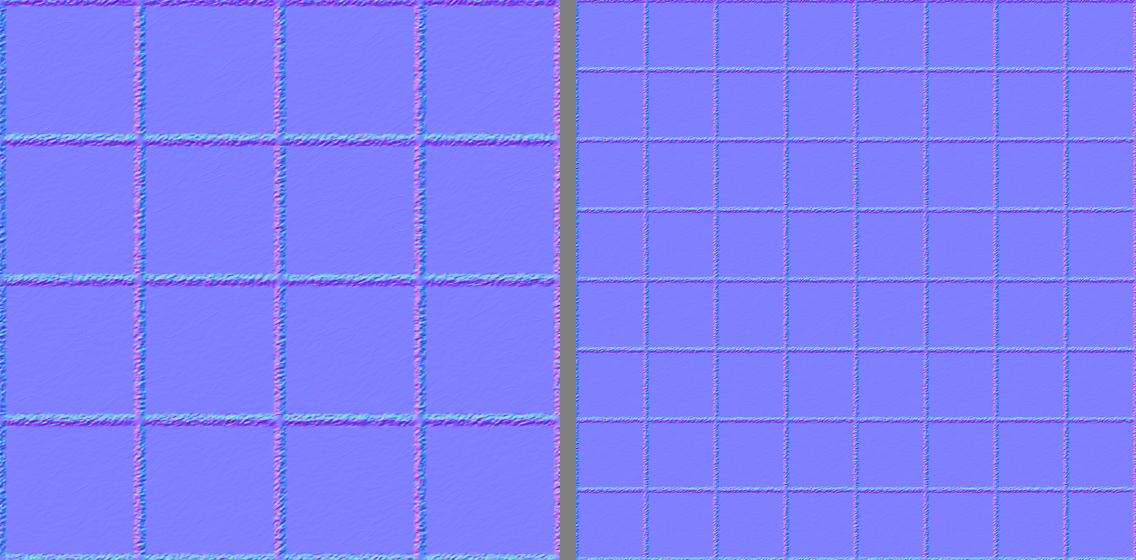
Left: one tile. Right: repeated 2 by 2.
Reproduce this texture map procedurally as a Shadertoy shader.

```glsl
// Tangent-space normal map of a square tile wall with rough, sunken joints.
// A wrapping height field (tiles, joint grain, faint brush marks) is
// differentiated numerically; green points down the canvas.

#define TILES 4.0            // repeats across and down
#define JOINT_HALF 0.0118    // half width of a joint
#define GRAIN_HALF 0.0140    // half width of the rough band
#define JOINT_DEPTH 0.0049
#define GRAIN_HEIGHT 0.0041
#define FACE_HEIGHT 0.00015  // fine relief on the tile faces
#define WAVE_HEIGHT 0.0003   // broad unevenness of the faces
#define SCRATCH_HEIGHT 0.00014
#define BEND 0.022           // how far the streaks wander
#define SAMPLE_STEP 0.0006   // smallest half step of the slope

float hash(ivec2 cell, int seed) {
    uint h = uint(cell.x) * 1597334677u ^ uint(cell.y) * 3812015801u;
    h ^= uint(seed) * 2654435769u;
    h = (h ^ (h >> 15)) * 2246822519u;
    h = (h ^ (h >> 13)) * 3266489917u;
    return float((h ^ (h >> 16)) & 65535u) / 65535.0;
}

// Value noise that repeats whenever p moves by a whole unit
float wrapNoise(vec2 p, vec2 period, int seed) {
    vec2 q = p * period;
    vec2 cell = floor(q);
    vec2 f = q - cell;
    f = f * f * f * (f * (f * 6.0 - 15.0) + 10.0);
    ivec2 a = ivec2(mod(cell, period));
    ivec2 b = ivec2(mod(cell + 1.0, period));
    float low = mix(hash(a, seed), hash(ivec2(b.x, a.y), seed), f.x);
    float high = mix(hash(ivec2(a.x, b.y), seed), hash(b, seed), f.x);
    return mix(low, high, f.y);
}

// Whole-number shear: streaks rise gently to the right and still wrap
vec2 slant(vec2 p) {
    return vec2(p.x, 3.0 * p.y - p.x);
}

float surfaceHeight(vec2 p) {
    // Distance to the nearest joint on each axis
    vec2 d = (0.5 - abs(fract(p * TILES) - 0.5)) / TILES;
    vec2 face = smoothstep(0.0, JOINT_HALF, d);
    vec2 calm = smoothstep(0.35 * GRAIN_HALF, GRAIN_HALF, d);

    // Grain fills the joints and fades where two of them cross
    float rough = (1.0 - calm.x) * calm.y + (1.0 - calm.y) * calm.x;
    float wander = wrapNoise(p, vec2(13.0, 11.0), 7) - 0.5;
    vec2 bent = p + vec2(0.0, BEND * wander);
    vec2 s = slant(bent);
    float fine = wrapNoise(s, vec2(125.0, 75.0), 1);
    float speckle = wrapNoise(p, vec2(205.0, 235.0), 2);
    float grain = 0.75 * fine + 0.65 * speckle;

    // Tile faces: fine streaks, broad waves, scattered scratches
    float streaks = 0.8 * fine + 0.6 * speckle
                  + 0.8 * wrapNoise(s, vec2(61.0, 37.0), 3);
    float waves = wrapNoise(s, vec2(23.0, 9.0), 4);
    vec2 scratchUv = vec2(bent.x + bent.y, 2.0 * bent.y - bent.x);
    float contour = abs(wrapNoise(scratchUv, vec2(15.0, 23.0), 5) - 0.5);
    float patches = smoothstep(0.5, 0.8, wrapNoise(p, vec2(21.0, 25.0), 6));
    float scratch = patches * (1.0 - smoothstep(0.0, 0.08, contour));

    return JOINT_DEPTH * face.x * face.y
         + GRAIN_HEIGHT * rough * (grain - 0.7)
         + FACE_HEIGHT * streaks + WAVE_HEIGHT * waves
         - SCRATCH_HEIGHT * scratch;
}

void mainImage(out vec4 fragColor, in vec2 fragCoord) {
    vec2 uv = fragCoord / iResolution.xy;

    // Central differences, widened with the pixel size for smooth edges
    float e = max(SAMPLE_STEP, 0.3 / iResolution.y);
    vec2 slope = vec2(
        surfaceHeight(uv + vec2(e, 0.0)) - surfaceHeight(uv - vec2(e, 0.0)),
        surfaceHeight(uv + vec2(0.0, e)) - surfaceHeight(uv - vec2(0.0, e))
    ) / (2.0 * e);

    // Pack the unit normal into colour
    vec3 normal = normalize(vec3(-slope.x, slope.y, 1.0));
    fragColor = vec4(0.5 + 0.5 * normal, 1.0);
}
```
